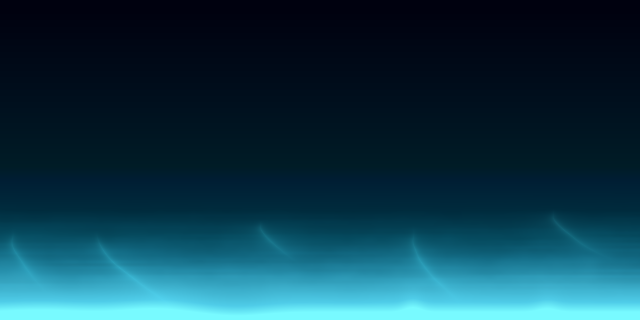
Reproduce this background procedurally as a WebGL 2 fragment shader.

```glsl
#version 300 es
precision highp float;

uniform vec2 u_resolution;
out vec4 fragColor;

const int STOP_COUNT = 11;
const int WISP_COUNT = 5;

// Hash without sine
float hash(vec2 p) {
    vec3 q = fract(p.xyx * 0.1031);
    q += dot(q, q.yzx + 33.33);
    return fract((q.x + q.y) * q.z);
}

float valueNoise(vec2 p) {
    vec2 cell = floor(p);
    vec2 f = fract(p);
    f = f * f * (3.0 - 2.0 * f);
    float low = mix(hash(cell), hash(cell + vec2(1.0, 0.0)), f.x);
    float high = mix(hash(cell + vec2(0.0, 1.0)), hash(cell + 1.0), f.x);
    return mix(low, high, f.y);
}

float fbm(vec2 p) {
    float sum = 0.0;
    float weight = 0.5;
    for (int i = 0; i < 4; i++) {
        sum += weight * valueNoise(p);
        p = p * 2.03 + 17.1;
        weight *= 0.5;
    }
    return sum;
}

// Smooth bump of unit height
float bump(float x, float center, float width) {
    float d = (x - center) / width;
    return exp(-d * d);
}

// Colour by height: rgb and the height of each stop
vec3 glowRamp(float height) {
    vec4 stops[STOP_COUNT] = vec4[STOP_COUNT](
        vec4(0.47, 0.98, 1.00, 0.025), vec4(0.31, 0.80, 0.91, 0.055),
        vec4(0.24, 0.69, 0.80, 0.095), vec4(0.14, 0.54, 0.65, 0.145),
        vec4(0.07, 0.41, 0.51, 0.195), vec4(0.02, 0.29, 0.37, 0.255),
        vec4(0.00, 0.17, 0.24, 0.340), vec4(0.00, 0.115, 0.20, 0.440),
        vec4(0.00, 0.11, 0.15, 0.480), vec4(0.00, 0.065, 0.12, 0.660),
        vec4(0.00, 0.005, 0.06, 0.960));
    vec3 color = stops[0].rgb;
    for (int i = 1; i < STOP_COUNT; i++) {
        float t = (height - stops[i - 1].w) / (stops[i].w - stops[i - 1].w);
        color = mix(color, stops[i].rgb, clamp(t, 0.0, 1.0));
    }
    return color;
}

// Curved filament: head position, sideways reach, drop
float wisp(vec2 uv, vec4 shape) {
    float along = (shape.y - uv.y) / shape.w;
    float s = clamp(along, 0.0, 1.0);
    float bend = shape.z * pow(s, 1.4);
    float sway = 0.008 * (valueNoise(vec2(uv.y * 22.0, shape.x * 40.0)) - 0.5);
    float d = uv.x - shape.x - bend - sway;
    float width = mix(0.005, 0.011, s);
    float core = exp(-abs(d) / width);
    float halo = 0.5 * exp(-abs(d) / (width * 5.0));
    float fade = smoothstep(-0.25, 0.15, along) * (1.0 - smoothstep(0.3, 1.15, along));
    return (core + halo) * fade;
}

float wisps(vec2 uv) {
    vec4 shapes[WISP_COUNT] = vec4[WISP_COUNT](
        vec4(0.018, 0.25, 0.05, 0.16), vec4(0.154, 0.24, 0.11, 0.19),
        vec4(0.408, 0.29, 0.06, 0.11), vec4(0.645, 0.25, 0.07, 0.19),
        vec4(0.864, 0.32, 0.09, 0.13));
    float sum = 0.0;
    for (int i = 0; i < WISP_COUNT; i++) {
        sum += wisp(uv, shapes[i]);
    }
    return sum;
}

// Uneven upper edge of the bright floor
float floorLift(float x) {
    float lift = 0.010 * bump(x, 0.24, 0.06) + 0.014 * bump(x, 0.645, 0.018);
    lift += 0.010 * bump(x, 0.855, 0.02) + 0.006 * bump(x, 0.06, 0.07);
    return lift - 0.012 * bump(x, 0.37, 0.06);
}

void main() {
    vec2 uv = gl_FragCoord.xy / u_resolution;

    // Uneven mist, confined to the lower part
    float mist = 1.0 - smoothstep(0.25, 0.42, uv.y);
    float cloud = fbm(vec2(uv.x * 9.0, uv.y * 7.0)) - 0.47;
    float height = uv.y - floorLift(uv.x) * (1.0 - smoothstep(0.03, 0.16, uv.y));
    height -= 0.05 * cloud * mist * smoothstep(0.02, 0.2, uv.y);
    vec3 color = glowRamp(height);

    // Fine horizontal streaks and curved filaments
    float streak = valueNoise(vec2(uv.x * 6.0, uv.y * 110.0)) - 0.5;
    color *= 1.0 + 0.05 * streak * mist * smoothstep(0.06, 0.14, uv.y);
    color += vec3(0.04, 0.09, 0.09) * wisps(uv);

    fragColor = vec4(min(color, 1.0), 1.0);
}
```
